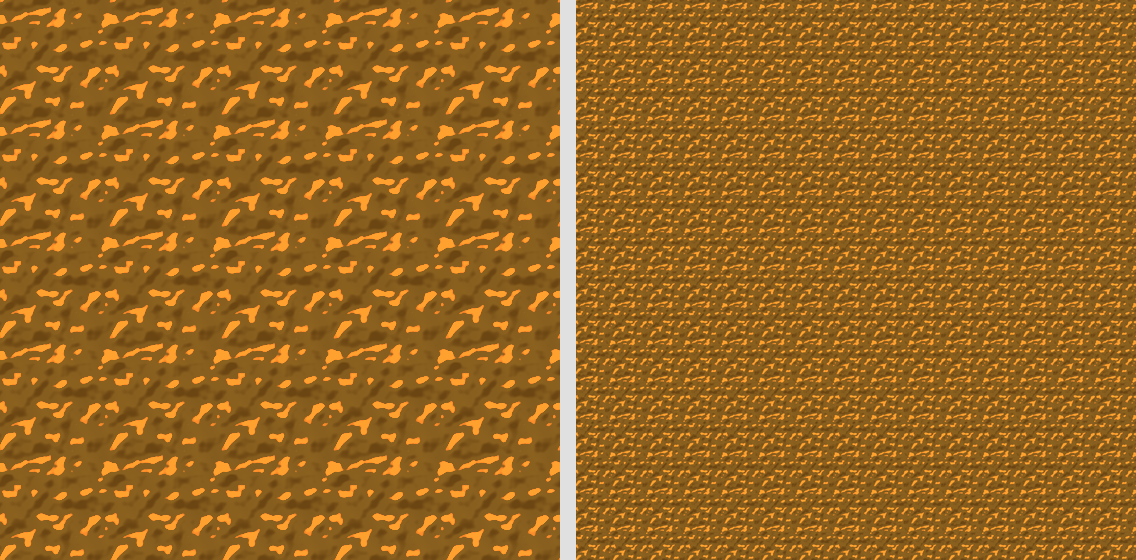
Left: one tile. Right: repeated 3 by 3.
Reproduce this texture procedurally as a WebGL 1 fragment shader.

```glsl
precision highp float;
// Gold flecks glinting on embossed brown earth, one relief repeated 5 by 5.

uniform vec2 u_resolution;

const float REPEATS = 5.0;                 // tiles across and down
const float LATTICE = 6.0;                 // noise cells per tile
const float DETAIL_GAIN = 0.28;            // strength of the finer octave
const float SLOPE_STEP = 0.016;            // half span of the slope sample, in tiles
const vec2 LIGHT_DIR = vec2(-0.42, 0.91);  // light from the upper left
const float FLECK_START = 0.67;            // slope where a fleck begins
const float FLECK_RIM = 0.80;              // slope where its rim is solid
const float FLECK_CORE = 0.94;             // slope where its core is solid
const float MOTTLE = 0.06;                 // height tint of the ground

const vec3 SHADOW = vec3(0.42, 0.27, 0.07);
const vec3 EARTH = vec3(0.535, 0.373, 0.12);
const vec3 ORANGE = vec3(0.99, 0.54, 0.16);
const vec3 GOLD = vec3(1.00, 0.63, 0.18);

float hash(vec2 p) {
  vec3 q = fract(p.xyx * 0.1031);
  q += dot(q, q.yzx + 33.33);
  return fract((q.x + q.y) * q.z);
}

// Contribution of one lattice corner; cells wrap after 'period'.
float corner(vec2 cell, vec2 offset, float period, float seed) {
  float angle = 6.28318 * hash(mod(cell, period) + seed);
  return dot(vec2(cos(angle), sin(angle)), offset);
}

float gradientNoise(vec2 p, float period, float seed) {
  vec2 i = floor(p);
  vec2 f = p - i;
  vec2 w = f * f * f * (f * (f * 6.0 - 15.0) + 10.0);
  vec2 e = vec2(1.0, 0.0);
  float bottom = mix(corner(i, f, period, seed),
                     corner(i + e.xy, f - e.xy, period, seed), w.x);
  float top = mix(corner(i + e.yx, f - e.yx, period, seed),
                  corner(i + e.xx, f - e.xx, period, seed), w.x);
  return mix(bottom, top, w.y);
}

// Height of the ground, with a period of one tile.
float relief(vec2 p) {
  float broad = gradientNoise(p * LATTICE, LATTICE, 131.0);
  float fine = gradientNoise(p * LATTICE * 2.0, LATTICE * 2.0, 71.0);
  return broad + DETAIL_GAIN * fine;
}

void main() {
  vec2 tile = gl_FragCoord.xy / u_resolution * REPEATS;

  // Slope facing the light, per noise cell.
  vec2 reach = LIGHT_DIR * SLOPE_STEP;
  float slope = (relief(tile - reach) - relief(tile + reach))
              / (2.0 * SLOPE_STEP * LATTICE);

  // Ground: mottled earth, darkened on slopes turned away.
  vec3 color = EARTH * (1.0 + MOTTLE * relief(tile));
  color = mix(color, SHADOW, smoothstep(0.2, 1.5, -slope));

  // Flecks: orange rim around a gold core.
  color = mix(color, ORANGE, smoothstep(FLECK_START, FLECK_RIM, slope));
  color = mix(color, GOLD, smoothstep(FLECK_RIM, FLECK_CORE, slope));

  gl_FragColor = vec4(color, 1.0);
}
```
